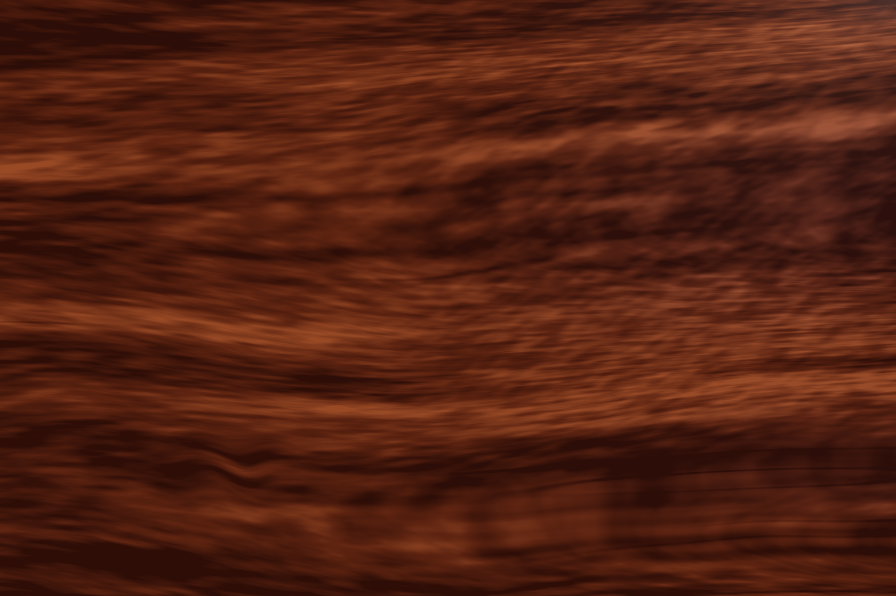
Give the GLSL for this texture, as a Shadertoy shader.

```glsl
float hash(vec2 p) {
    vec3 q = fract(vec3(p.xyx) * 0.1031);
    q += dot(q, q.yzx + 33.33);
    return fract((q.x + q.y) * q.z);
}

float noise(vec2 p) {
    vec2 cell = floor(p), f = fract(p);
    f = f * f * (3.0 - 2.0 * f);
    float low = mix(hash(cell), hash(cell + vec2(1, 0)), f.x);
    float high = mix(hash(cell + vec2(0, 1)), hash(cell + vec2(1, 1)), f.x);
    return mix(low, high, f.y);
}

// Layered noise centred on zero, sheared to hide the lattice
float fbm(vec2 p, int octaves) {
    float sum = 0.0, amplitude = 0.5;
    for (int i = 0; i < octaves; i++) {
        p.x += 0.37 * p.y;
        sum += amplitude * (noise(p) - 0.5);
        p = p * 2.03 + vec2(17.3, 9.1);
        p.x -= 0.37 * p.y;
        amplitude *= 0.55;
    }
    return sum;
}

// Stretched streaks, with the shear undone at the base scale
float streaks(vec2 q, vec2 scale, int octaves) {
    vec2 s = q * scale;
    float row = floor(s.y);
    float blend = smoothstep(0.0, 1.0, fract(s.y));
    float a = noise(vec2(s.x + 19.7 * hash(vec2(row, 3.0)), row));
    float b = noise(vec2(s.x + 19.7 * hash(vec2(row + 1.0, 3.0)), row + 1.0));
    return 0.6 * (mix(a, b, blend) - 0.5) + 0.4 * fbm(s * 1.7, octaves);
}

float band(float x, float centre, float width) {
    float d = (x - centre) / width;
    return exp(-d * d);
}

// Height along the bent growth lines
float grainHeight(vec2 p) {
    float upper = smoothstep(0.2, 0.85, p.y);
    float g = p.y - 0.036 * p.x * p.x * upper;
    g += 0.042 * band(p.x, 0.75, 0.42) * (1.0 - smoothstep(0.25, 0.8, p.y));
    g += 0.022 * (noise(p * vec2(2.0, 3.0) + 4.0) - 0.5);
    g += 0.006 * (noise(p * vec2(7.0, 10.0)) - 0.5);
    // Small knot
    vec2 knot = (p - vec2(0.38, 0.21)) / vec2(0.07, 0.045);
    return g + 0.016 * exp(-dot(knot, knot)) * sin(knot.x * 2.5 + knot.y);
}

float broadBands(float g, float x) {
    float light = 0.40 * band(g, 0.725, 0.028) + 0.28 * band(g, 0.45, 0.06);
    light += 0.32 * band(g, 0.345, 0.02) + 0.10 * band(g, 0.85, 0.07);
    float dark = 0.26 * band(g, 0.595, 0.04) + 0.26 * band(g, 0.25, 0.03);
    dark += 0.34 * band(g, 0.672, 0.008) + 0.20 * band(g, 0.0, 0.11);
    dark += 0.36 * band(g, 1.0, 0.09) * (1.0 - smoothstep(0.2, 1.0, x));
    return light - dark;
}

// Thin dark lines where stretched noise crosses its middle
float darkLines(vec2 q) {
    float ridge = abs(noise(q * vec2(1.6, 34.0) + 31.0) - 0.5);
    float presence = smoothstep(0.4, 0.75, noise(q * vec2(2.2, 13.0) + 7.0));
    return (1.0 - smoothstep(0.0, 0.12, ridge)) * presence;
}

// Short slanted pores that change direction across the board
float fibres(vec2 p, float g) {
    float slant = 0.08 * sin(g * 13.0 + 1.0);
    return streaks(vec2(p.x, g + slant * p.x), vec2(18.0, 130.0), 2);
}

float curl(vec2 p, float g) {
    float strength = smoothstep(0.3, 1.1, p.x) * smoothstep(0.22, 0.35, p.y);
    return strength * streaks(vec2(p.x, g - 0.16 * p.x), vec2(38.0, 120.0), 1);
}

vec3 woodColor(float tone) {
    vec3 shadow = vec3(0.175, 0.05, 0.025);
    vec3 body = vec3(0.36, 0.135, 0.062);
    vec3 glow = vec3(0.60, 0.29, 0.145);
    vec3 color = mix(shadow, body, clamp(tone * 1.8 + 0.1, 0.0, 1.0));
    return mix(color, glow, clamp((tone - 0.5) * 1.7, 0.0, 1.0));
}

void mainImage(out vec4 fragColor, in vec2 fragCoord) {
    vec2 p = fragCoord / iResolution.y;
    float across = fragCoord.x / iResolution.x;
    float g = grainHeight(p);
    vec2 q = vec2(p.x, g);

    // Grain from broad bands down to fibres
    float tone = 0.47 + 0.95 * broadBands(g, p.x);
    tone += 0.75 * streaks(q + 2.0, vec2(1.3, 15.0), 2);
    tone += 0.75 * streaks(q, vec2(3.5, 48.0), 2);
    tone += 0.85 * fibres(p, g);
    tone += 0.60 * curl(p, g);
    tone -= 0.30 * darkLines(q);

    // Regular ripples in the lower right corner
    float corner = smoothstep(0.5, 1.1, p.x) * (1.0 - smoothstep(0.1, 0.22, p.y));
    tone += 0.13 * corner * sin(g * 200.0 + 2.0 * noise(p * 5.0));

    // Edge shading
    tone -= 0.16 * (1.0 - smoothstep(0.0, 0.35, across));
    tone -= 0.10 * smoothstep(0.88, 1.0, across);
    vec3 color = woodColor(tone);

    // Cool purple heartwood and soft corner sheen
    float cool = smoothstep(0.35, 1.0, across) * band(g, 0.6, 0.15);
    cool += 0.6 * smoothstep(0.4, 1.0, across) * band(g, 0.22, 0.09);
    color *= mix(vec3(1.0), vec3(0.95, 1.05, 1.6), clamp(cool, 0.0, 1.0));
    float sheen = exp(-4.5 * length((p - vec2(1.5, 1.0)) * vec2(0.8, 1.6)));
    color += sheen * vec3(0.13, 0.14, 0.15);

    fragColor = vec4(clamp(color, 0.0, 1.0), 1.0);
}
```
